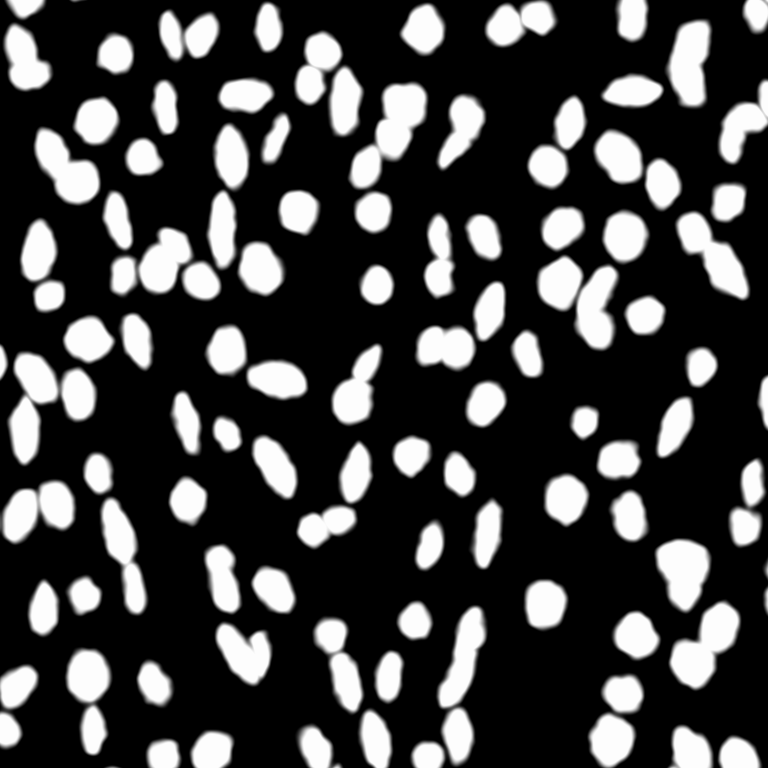
Write a Shadertoy shader that draws this pattern.

```glsl
// Scattered soft white ovals, mostly upright, on a black ground.
// A jittered grid places one ellipse per cell; a noise warp roughens the
// outlines and a smooth union joins the ovals that touch.

const float CELLS = 12.0;            // grid cells per canvas height
const float FILL = 0.92;             // share of cells holding an oval
const float EDGE_SOFTNESS = 0.0046;  // half width of the blurred rim
const float JOIN_RADIUS = 0.005;     // rounding where ovals meet
const vec3 GROUND = vec3(0.0);
const vec3 OVAL = vec3(0.992);

float hash(vec2 p, float seed) {
    return fract(sin(dot(p, vec2(127.1, 311.7)) + seed * 74.7) * 43758.545);
}

float valueNoise(vec2 p, float seed) {
    vec2 i = floor(p);
    vec2 f = fract(p);
    f = f * f * (3.0 - 2.0 * f);
    float low = mix(hash(i, seed), hash(i + vec2(1, 0), seed), f.x);
    float high = mix(hash(i + vec2(0, 1), seed), hash(i + vec2(1, 1), seed), f.x);
    return mix(low, high, f.y);
}

// Signed offset in the range -amount to amount on both axes
vec2 warp(vec2 p, float frequency, float amount) {
    vec2 n = vec2(valueNoise(p * frequency, 11.0), valueNoise(p * frequency, 12.0));
    return (2.0 * n - 1.0) * amount;
}

vec2 rotate(vec2 p, float angle) {
    float c = cos(angle), s = sin(angle);
    return vec2(c * p.x + s * p.y, c * p.y - s * p.x);
}

// Approximate signed distance to an ellipse with the given half axes
float ellipseDistance(vec2 p, vec2 axes) {
    float k0 = length(p / axes);
    float k1 = length(p / (axes * axes));
    return (k0 - 1.0) * max(k0, 0.001) / max(k1, 0.04);
}

float smoothUnion(float a, float b, float k) {
    float h = max(k - abs(a - b), 0.0) / k;
    return min(a, b) - h * h * k * 0.25;
}

// Distance to the oval owned by one grid cell
float ovalDistance(vec2 p, vec2 cell) {
    if (hash(cell, 1.0) > FILL) return 1.0;
    vec2 jitter = vec2(hash(cell, 2.0), hash(cell, 3.0));
    vec2 center = (cell + mix(vec2(0.06), vec2(0.94), jitter)) / CELLS;

    float radius = mix(0.0195, 0.0305, hash(cell, 4.0));
    float stretch = hash(cell, 5.0);
    float aspect = 1.1 + 1.5 * stretch * stretch;
    vec2 axes = radius * vec2(inversesqrt(aspect), sqrt(aspect));

    // Lean around the vertical; a few rounder ovals lie flat
    float lean = (hash(cell, 6.0) + hash(cell, 7.0) - 1.0) * 0.75;
    float flatLying = step(0.86, hash(cell, 8.0)) * step(aspect, 1.8);
    return ellipseDistance(rotate(p - center, lean + flatLying * 1.3), axes);
}

float fieldDistance(vec2 p) {
    vec2 home = floor(p * CELLS);
    float d = 1.0;
    for (int y = -1; y <= 1; y++) {
        for (int x = -1; x <= 1; x++) {
            d = smoothUnion(d, ovalDistance(p, home + vec2(x, y)), JOIN_RADIUS);
        }
    }
    return d;
}

void mainImage(out vec4 fragColor, in vec2 fragCoord) {
    vec2 p = fragCoord / iResolution.y;

    // Broad bends plus fine ripples along the outlines
    vec2 bent = p + warp(p, 42.0, 0.0042) + warp(p + 5.0, 95.0, 0.0014);
    float d = fieldDistance(bent);

    float rim = max(EDGE_SOFTNESS, 0.8 / iResolution.y);
    float coverage = 1.0 - smoothstep(-rim, rim, d);
    fragColor = vec4(mix(GROUND, OVAL, coverage), 1.0);
}
```
